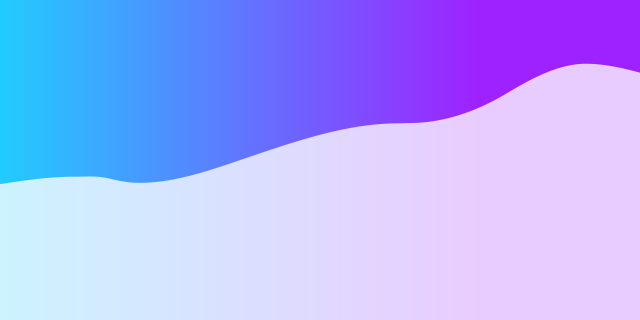
Reproduce this background procedurally as a Shadertoy shader.

```glsl
#define CYAN vec3(0.13, 0.80, 1.0)
#define VIOLET vec3(0.62, 0.135, 1.0)
#define GRADIENT_END 0.745
#define VEIL_OPACITY 0.77
#define KNOT_COUNT 10

// Wave knots: x and y in canvas heights, then slope
const vec3 waveKnots[KNOT_COUNT] = vec3[](
    vec3(0.0, 0.4245, 0.16),
    vec3(0.2344, 0.4479, 0.0),
    vec3(0.3385, 0.4427, -0.24),
    vec3(0.4349, 0.4286, 0.0),
    vec3(0.7813, 0.5104, 0.34),
    vec3(1.2448, 0.6146, 0.0),
    vec3(1.276, 0.6154, 0.0),
    vec3(1.5833, 0.7083, 0.6),
    vec3(1.8307, 0.8008, 0.0),
    vec3(2.0, 0.7729, -0.27)
);

// Cubic Hermite segment between two knots
float hermite(vec3 a, vec3 b, float x) {
    float span = b.x - a.x;
    float t = clamp((x - a.x) / span, 0.0, 1.0);
    float s = 1.0 - t;
    return mix(a.y, b.y, t * t * (3.0 - 2.0 * t))
         + span * t * s * (a.z * s - b.z * t);
}

float waveHeight(float x) {
    float height = waveKnots[0].y;
    for (int i = 0; i < KNOT_COUNT - 1; i++) {
        if (x >= waveKnots[i].x) {
            height = hermite(waveKnots[i], waveKnots[i + 1], x);
        }
    }
    return height;
}

void mainImage(out vec4 fragColor, in vec2 fragCoord) {
    vec2 uv = fragCoord / iResolution.xy;
    vec2 p = vec2(2.0 * uv.x, uv.y);
    float pixel = 1.0 / iResolution.y;

    // Horizontal gradient
    vec3 color = mix(CYAN, VIOLET, clamp(uv.x / GRADIENT_END, 0.0, 1.0));

    // Pale veil below the wave, with a slope-corrected smooth edge
    float height = waveHeight(p.x);
    float slope = (waveHeight(p.x + pixel) - height) / pixel;
    float edgeDistance = (height - p.y) / sqrt(1.0 + slope * slope);
    float veil = clamp(edgeDistance / pixel + 0.5, 0.0, 1.0);
    color = mix(color, vec3(1.0), veil * VEIL_OPACITY);

    fragColor = vec4(color, 1.0);
}
```
